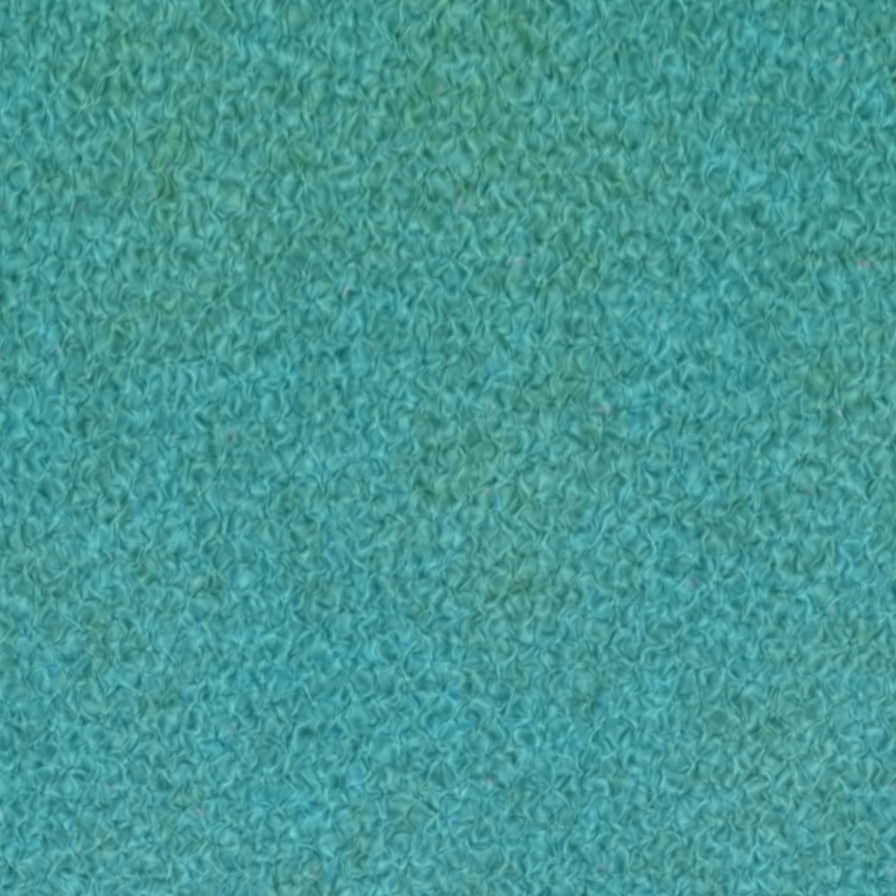
A Shadertoy shader for this texture:

```glsl
const vec3 TOP_COLOR = vec3(0.268, 0.590, 0.550);
const vec3 BOTTOM_COLOR = vec3(0.282, 0.612, 0.615);
const vec3 FIBRE_TINT = vec3(0.96, 1.0, 0.97);
const vec3 HUE_SHIFT = vec3(-0.045, 0.012, 0.065);
const vec3 FLECK_TINT = vec3(0.17, 0.01, 0.05);
const vec2 FIBRE_FREQ = vec2(112.0, 56.0);   // across, along
const vec2 GRAIN_FREQ = vec2(165.0, 120.0);
const float LEAN_LEFT = 0.38;
const float LEAN_RIGHT = -0.46;
const float CURL_FREQ = 46.0;
const float CURL_AMOUNT = 0.0085;
const float FIBRE_CONTRAST = 0.26;
const float GRAIN_AMOUNT = 0.45;
const float PATCH_CONTRAST = 0.045;
const float FORESHORTEN = 0.15;
const float TAU = 6.2831853;

// Integer hash giving a unit gradient for a lattice point
vec2 latticeGradient(ivec2 cell) {
    uvec2 q = uvec2(cell) * uvec2(1597334673u, 3812015801u);
    uint h = (q.x ^ q.y) * 1597334673u;
    h = (h ^ (h >> 15)) * 2246822519u;
    h ^= h >> 13;
    float angle = TAU * float(h & 0xffffu) / 65536.0;
    return vec2(cos(angle), sin(angle));
}

float gradientNoise(vec2 p) {
    vec2 base = floor(p);
    vec2 f = p - base;
    ivec2 c = ivec2(base);
    vec2 u = f * f * f * (f * (f * 6.0 - 15.0) + 10.0);
    float a = dot(latticeGradient(c), f);
    float b = dot(latticeGradient(c + ivec2(1, 0)), f - vec2(1.0, 0.0));
    float d = dot(latticeGradient(c + ivec2(0, 1)), f - vec2(0.0, 1.0));
    float e = dot(latticeGradient(c + ivec2(1, 1)), f - vec2(1.0, 1.0));
    return mix(mix(a, b, u.x), mix(d, e, u.x), u.y);
}

vec2 rotate(vec2 p, float angle) {
    float c = cos(angle), s = sin(angle);
    return vec2(c * p.x - s * p.y, s * p.x + c * p.y);
}

// Short curled strands: the lighter of two leaning layers lies on top
float fibres(vec2 p) {
    vec2 curl = vec2(gradientNoise(p * CURL_FREQ + 17.3),
                     gradientNoise(p * CURL_FREQ + 71.9));
    vec2 q = p + CURL_AMOUNT * curl;
    float left = gradientNoise(rotate(q, -LEAN_LEFT) * FIBRE_FREQ + 31.0);
    float right = gradientNoise(rotate(q, -LEAN_RIGHT) * FIBRE_FREQ + 203.0);
    float grain = gradientNoise(rotate(q, 0.2) * GRAIN_FREQ + 411.0);
    return max(left, right) - 0.13 + GRAIN_AMOUNT * grain;
}

void mainImage(out vec4 fragColor, in vec2 fragCoord) {
    vec2 uv = fragCoord / iResolution.xy;
    vec2 p = fragCoord / iResolution.y;
    vec2 pile = vec2(p.x, p.y * (1.0 + FORESHORTEN - FORESHORTEN * p.y));

    // Broad wash, greener at the top and bluer at the bottom
    vec3 color = mix(BOTTOM_COLOR, TOP_COLOR, smoothstep(0.0, 1.0, uv.y));

    // Uneven hue and brightness
    float broad = gradientNoise(p * 3.2 + 5.7);
    float blotch = gradientNoise(p * 13.0 + 43.1);
    float mottle = gradientNoise(p * 38.0 + 91.4);
    color += HUE_SHIFT * (0.8 * broad + 0.6 * blotch + 0.6 * mottle);
    color += PATCH_CONTRAST * (0.6 * blotch + 0.8 * mottle - 0.4 * broad);

    // Strands
    color += FIBRE_TINT * FIBRE_CONTRAST * fibres(pile);

    // Sparse pinkish flecks
    float fleck = smoothstep(0.42, 0.68, gradientNoise(p * 31.0 + 137.6));
    color += FLECK_TINT * fleck * 0.7;

    fragColor = vec4(clamp(color, 0.0, 1.0), 1.0);
}
```
